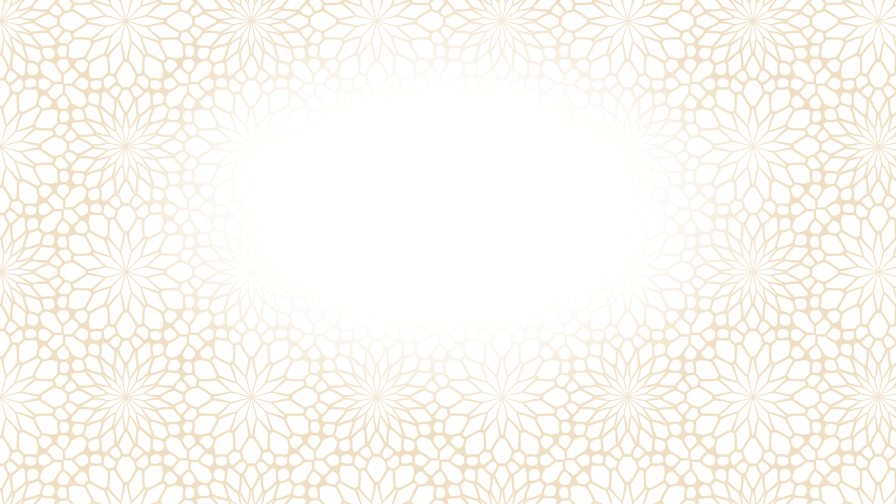
This background is drawn by a Shadertoy shader. Its source:

```glsl
const vec3 PAPER = vec3(1.0);
const vec3 BEIGE = vec3(0.937, 0.875, 0.765);
const float CELL = 0.2488;                    // flower spacing, canvas heights
const vec2 ANCHOR = vec2(0.25, 0.958);        // centre of one large flower
const vec2 GLOW_CENTER = vec2(0.885, 0.588);
const vec2 GLOW_RADII = vec2(0.67, 0.405);
const vec2 GLOW_RANGE = vec2(0.50, 1.12);     // clear core to full pattern
const vec2 LINE_HALF = vec2(0.003, 0.0095);   // at flower centre, at its rim
const float PETAL_GROWTH = 0.014;             // swells petals into the gaps
const float TAU = 6.2831853;
const float ALIGNED = 0.5;
const float STAGGERED = 0.0;

// Pointed leaf along y; equal half sizes give a circle
float leaf(vec2 p, vec2 halfSize) {
    float arc = dot(halfSize, halfSize) / (2.0 * halfSize.x);
    return length(vec2(abs(p.x) + arc - halfSize.x, p.y)) - arc;
}

// Keep the two smallest distances
void keepNearest(inout vec2 nearest, float d) {
    nearest = vec2(min(nearest.x, d), min(nearest.y, max(nearest.x, d)));
}

// Leaves repeated evenly around the origin, with the closest two measured
void ring(inout vec2 nearest, vec2 p, float count, float phase, float radius, vec2 halfSize) {
    float sector = TAU / count;
    float angle = abs(mod(atan(p.y, p.x) + phase * sector, sector) - 0.5 * sector);
    for (int i = 0; i < 2; i++) {
        float a = angle - float(i) * sector;
        vec2 local = length(p) * vec2(sin(a), cos(a)) - vec2(0.0, radius);
        keepNearest(nearest, leaf(local, halfSize));
    }
}

// Offset from the nearest point of a checkerboard lattice
vec2 checkerCell(vec2 p) {
    vec2 index = floor(0.5 * vec2(p.x + p.y, p.x - p.y) + 0.5);
    return p - vec2(index.x + index.y, index.x - index.y);
}

void largeFlower(inout vec2 nearest, vec2 p) {
    ring(nearest, p, 12.0, ALIGNED, 0.155, vec2(0.040, 0.150));
    ring(nearest, p, 12.0, STAGGERED, 0.300, vec2(0.052, 0.125));
    ring(nearest, p, 12.0, ALIGNED, 0.425, vec2(0.062, 0.105));
    ring(nearest, p, 12.0, STAGGERED, 0.505, vec2(0.036, 0.045));
    ring(nearest, p, 4.0, STAGGERED, 0.625, vec2(0.040, 0.070));
}

void smallFlower(inout vec2 nearest, vec2 p) {
    ring(nearest, p, 16.0, ALIGNED, 0.140, vec2(0.026, 0.130));
    ring(nearest, p, 16.0, STAGGERED, 0.255, vec2(0.038, 0.105));
    ring(nearest, p, 16.0, ALIGNED, 0.360, vec2(0.046, 0.095));
    ring(nearest, p, 16.0, STAGGERED, 0.455, vec2(0.034, 0.040));
    ring(nearest, p, 4.0, STAGGERED, 0.570, vec2(0.048, 0.110));
}

// Pebbles lying between the corner leaves
void cornerPebbles(inout vec2 nearest, vec2 p) {
    ring(nearest, p, 4.0, ALIGNED, 0.145, vec2(0.036, 0.045));
    ring(nearest, p, 4.0, ALIGNED, 0.260, vec2(0.032, 0.036));
}

void mainImage(out vec4 fragColor, in vec2 fragCoord) {
    vec2 uv = fragCoord / iResolution.y;

    // Alternating flowers and the pebbles between them
    vec2 p = (uv - ANCHOR) / CELL;
    vec2 large = checkerCell(p);
    vec2 small = checkerCell(p - vec2(1.0, 0.0));
    vec2 nearest = vec2(10.0);
    largeFlower(nearest, large);
    smallFlower(nearest, small);
    cornerPebbles(nearest, fract(p) - 0.5);

    // Beige gaps, plus a seam halfway between touching petals
    float radius = min(length(large), length(small));
    float lineHalf = mix(LINE_HALF.x, LINE_HALF.y, smoothstep(0.0, 0.35, radius));
    float seam = lineHalf - 0.5 * (nearest.y - nearest.x);
    float gap = max(seam, nearest.x - PETAL_GROWTH);
    float pixel = 0.7 / (CELL * iResolution.y);
    float lines = smoothstep(-pixel, pixel, gap);

    // Soft clear oval
    float oval = length((uv - GLOW_CENTER) / GLOW_RADII);
    float strength = smoothstep(GLOW_RANGE.x, GLOW_RANGE.y, oval);

    fragColor = vec4(mix(PAPER, BEIGE, lines * strength), 1.0);
}
```
